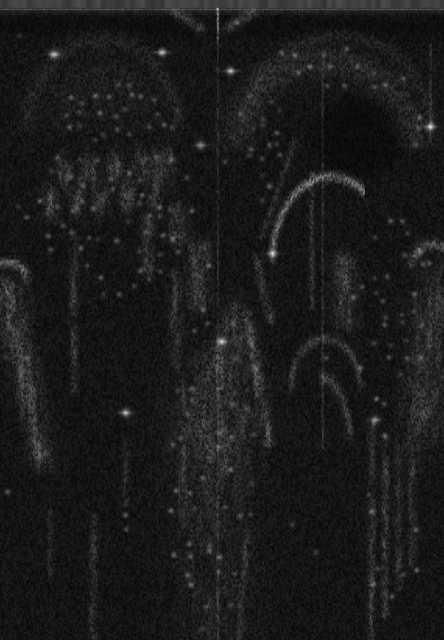
Write a Shadertoy shader that draws this background.

```glsl
// A dark, grainy grey scan: two arched shells, scattered bright beads,
// fibrous strands and thin upright lines below a pale ribbon at the top.
// Soft distance shapes are summed into one level, then multiplied by speckle.
#define ASPECT 0.695
#define BASE_LEVEL 0.076
#define SPECKLE 1.5
#define GRAIN_CELLS vec2(410, 270)
#define FIBRE_CELLS vec2(150, 34)
#define FIBRE_LEVEL 0.21
#define BEAD_GRID 42.0
#define BEAD_RADIUS 0.004
#define BEAD_LEVEL 0.26

float hash(vec2 p) {
    vec3 h = fract(p.xyx * 0.1031);
    h += dot(h, h.yzx + 33.33);
    return fract((h.x + h.y) * h.z);
}

float noise(vec2 p) {
    vec2 i = floor(p), f = fract(p);
    f = f * f * (3.0 - 2.0 * f);
    return mix(mix(hash(i), hash(i + vec2(1, 0)), f.x),
               mix(hash(i + vec2(0, 1)), hash(i + 1.0), f.x), f.y);
}

float bell(float d, float width) { return exp(-d * d / (width * width)); }

// Soft window between two heights
float span(float y, float top, float low, float fade) {
    return smoothstep(top - fade, top + fade, y) * (1.0 - smoothstep(low - fade, low + fade, y));
}

// Filled ellipse: center, radii
float blob(vec2 q, vec4 e) {
    return 1.0 - smoothstep(0.75, 1.15, length((q - e.xy) / e.zw));
}

// Upper half of an ellipse outline
float arch(vec2 q, vec4 e, float width) {
    float d = (length((q - e.xy) / e.zw) - 1.0) * min(e.z, e.w);
    return bell(d, width) * (1.0 - smoothstep(-0.02, 0.01, q.y - e.y));
}

// Soft line from ends.xy to ends.zw
float strand(vec2 q, vec4 ends, float width) {
    vec2 v = q - ends.xy, a = ends.zw - ends.xy;
    return bell(length(v - a * clamp(dot(v, a) / dot(a, a), 0.0, 1.0)), width);
}

float spark(vec2 q, float x, float y) {
    vec2 d = q - vec2(x, y);
    return 0.48 * bell(length(d), 0.006) + 0.16 * bell(d.x, 0.013) * bell(d.y, 0.0025);
}

// Chance of a bead at each place
float beadChance(vec2 q) {
    vec4 groups[6] = vec4[](
        vec4(0.185, 0.18, 0.105, 0.055), vec4(0.405, 0.235, 0.04, 0.1),
        vec4(0.62, 0.47, 0.055, 0.14), vec4(0.175, 0.33, 0.14, 0.14),
        vec4(0.335, 0.71, 0.075, 0.29), vec4(0.61, 0.8, 0.04, 0.22));
    float rim = arch(q, vec4(0.51, 0.235, 0.14, 0.135), 0.022);
    float chance = max(0.025, rim * step(0.43, q.x));
    for (int i = 0; i < 6; i++)
        chance = max(chance, (0.85 - 0.11 * float(i)) * blob(q, groups[i]));
    return chance;
}

float beads(vec2 q) {
    float sum = 0.0;
    for (int k = 0; k < 9; k++) {
        vec2 id = floor(q * BEAD_GRID) + vec2(k % 3 - 1, k / 3 - 1);
        vec2 at = (id + 0.15 + 0.7 * vec2(hash(id + 7.0), hash(id + 71.0))) / BEAD_GRID;
        float lit = step(hash(id + 3.0), beadChance(at)) * (0.45 + 0.7 * hash(id + 53.0));
        sum += lit * bell(length(q - at), BEAD_RADIUS);
    }
    return sum;
}

// Fibrous masses and upright strands
float tissue(vec2 q) {
    float y = q.y, widen = smoothstep(0.47, 0.64, y);
    float left = bell(q.x + 0.078 - 0.2 * y, 0.04 - 0.035 * y) * span(y, 0.44, 0.73, 0.02);
    float right = bell(q.x - 0.74 + 0.12 * y, 0.03) * span(y, 0.43, 0.7, 0.07);
    float trunk = bell(q.x - 0.372 + 0.035 * widen, 0.018 + 0.042 * widen);
    trunk *= smoothstep(0.44, 0.5, y) * (1.0 - 0.6 * smoothstep(0.65, 0.85, y));
    float s = max(left, 0.8 * max(right, trunk));
    for (int i = 0; i < 10; i++) {
        float k = float(i), side = mod(k, 2.0) - 0.5;
        vec2 c = vec2(0.08 + 0.02 * k, 0.295 - 0.044 * side - 0.002 * k);
        s = max(s, bell(length((q - c) * vec2(1, 0.5)), 0.0125));
    }
    // Top, bottom, width follow x
    vec4 upright[11] = vec4[](
        vec4(0.247, 0.25, 0.285, 0.018), vec4(0.28, 0.33, 0.37, 0.014),
        vec4(0.231, 0.34, 0.42, 0.01), vec4(0.312, 0.39, 0.47, 0.016),
        vec4(0.275, 0.43, 0.57, 0.01), vec4(0.54, 0.41, 0.5, 0.016),
        vec4(0.116, 0.37, 0.61, 0.006), vec4(0.196, 0.69, 0.79, 0.005),
        vec4(0.146, 0.81, 1, 0.006), vec4(0.079, 0.8, 0.9, 0.004),
        vec4(0.288, 0.6, 0.82, 0.008));
    for (int i = 0; i < 11; i++) {
        vec4 u = upright[i];
        s = max(s, min(0.85, 0.45 + 30.0 * u.w) * strand(q, u.xyxz, u.w));
    }
    for (int i = 0; i < 4; i++) {
        float k = float(i), x = 0.582 + 0.021 * k;
        s = max(s, 0.7 * strand(q, vec4(x, 0.66 + 0.02 * k, x, 1.0 - 0.04 * k), 0.006));
    }
    s = max(s, strand(q, vec4(0.385, 0.49, 0.42, 0.69), 0.009));
    s = max(s, 0.75 * strand(q, vec4(0.402, 0.405, 0.424, 0.5), 0.007));
    return max(s, 0.85 * strand(q, vec4(0.386, 0.83, 0.375, 1), 0.006));
}

// Arched shells, bows and thin scan lines
float outlines(vec2 q) {
    float s = 0.035 * blob(q, vec4(0.16, 0.19, 0.1, 0.1)) * (1.0 - smoothstep(0.14, 0.24, q.y));
    s += 0.05 * arch(q, vec4(0.16, 0.21, 0.12, 0.148), 0.012);
    s += 0.07 * arch(q, vec4(0.51, 0.235, 0.14, 0.14), 0.026);
    s += 0.045 * arch(q, vec4(0.53, 0.2, 0.145, 0.145), 0.009);
    s += 0.28 * arch(q, vec4(0.518, 0.41, 0.092, 0.134), 0.005) * step(q.x, 0.572);
    s += 0.13 * arch(q, vec4(0.51, 0.61, 0.055, 0.08), 0.005);
    s += 0.13 * arch(q, vec4(0.5, 0.69, 0.048, 0.1), 0.005) * step(0.5, q.x);
    s += 0.24 * arch(q, vec4(0.012, 0.44, 0.03, 0.03), 0.007);
    s += 0.2 * arch(q, vec4(0.677, 0.418, 0.032, 0.036), 0.007);
    s += 0.08 * strand(q, vec4(0.462, 0.22, 0.41, 0.37), 0.005);
    s += bell(q.x - 0.341, 0.0018) * (0.37 - 0.3 * smoothstep(0.04, 0.08, q.y));
    s += 0.1 * strand(q, vec4(0.488, 0.27, 0.488, 0.48), 0.004);
    s += 0.09 * strand(q, vec4(0.505, 0.1, 0.505, 0.7), 0.002);
    s += 0.1 * strand(q, vec4(0.674, 0.07, 0.674, 0.22), 0.002);
    return s + 0.14 * strand(vec2(abs(q.x - 0.335), q.y), vec4(0.02, 0.044, 0.06, 0.02), 0.008);
}

void mainImage(out vec4 fragColor, in vec2 fragCoord) {
    vec2 uv = fragCoord / iResolution.xy, q = vec2(uv.x * ASPECT, 1.0 - uv.y);
    float level = BASE_LEVEL * (1.0 - 0.35 * blob(q, vec4(0.56, 0.215, 0.075, 0.065)));
    level *= 1.0 - 0.3 * bell(q.y - 0.04, 0.018);
    level += outlines(q) + FIBRE_LEVEL * tissue(q) * (0.25 + 0.85 * noise(q * FIBRE_CELLS));
    float grain = mix(noise(q * GRAIN_CELLS), noise(q * GRAIN_CELLS * 1.7 + 19.0), 0.35);
    level *= max(0.2, 1.0 + SPECKLE * (grain - 0.5));
    level += BEAD_LEVEL * beads(q);
    level += spark(q, 0.085, 0.085) + spark(q, 0.254, 0.082) + spark(q, 0.361, 0.111);
    level += spark(q, 0.674, 0.198) + spark(q, 0.347, 0.534) + spark(q, 0.197, 0.645);
    level += 0.7 * (spark(q, 0.314, 0.227) + spark(q, 0.587, 0.656) + spark(q, 0.427, 0.396));

    // Top ribbon with its pale lower edge
    float ribbon = 0.2 + 0.1 * noise(vec2(q.x * 130.0, 4));
    level = mix(ribbon, level, smoothstep(0.011, 0.0135, q.y));
    level += 0.2 * bell(q.y - 0.0145, 0.0018) + 0.05 * bell(q.y - 0.019, 0.004);
    fragColor = vec4(vec3(level), 1);
}
```
